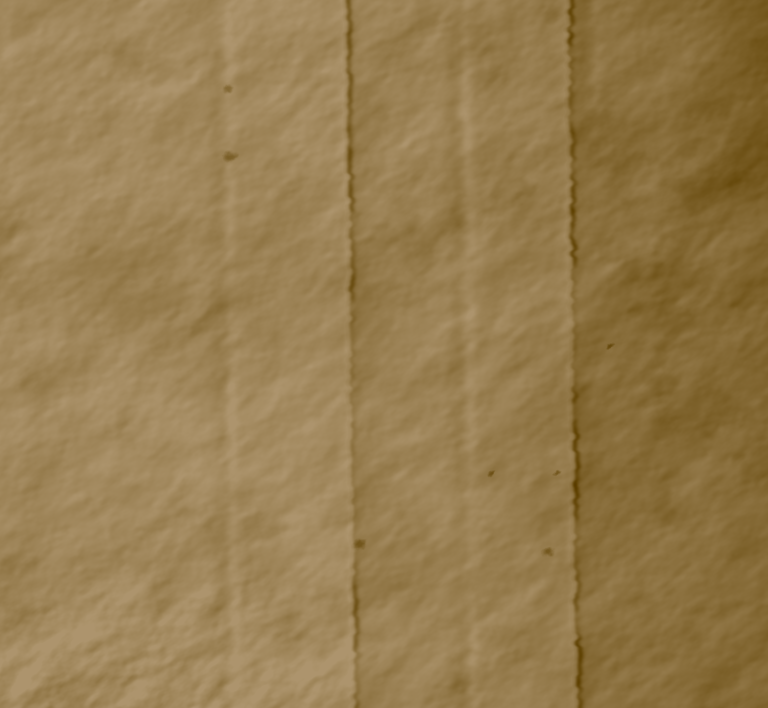
This texture is drawn by a Shadertoy shader. Its source:

```glsl
// Aged tan paper with soft vertical folds, mottled stains and fine raking relief.
#define SHADE_COLOR vec3(0.47, 0.36, 0.14)
#define LIGHT_COLOR vec3(0.63, 0.53, 0.36)
#define FOLD_LEAN 0.012
#define RELIEF_GAIN 1.5
#define STAIN_GAIN 1.0
#define SMUDGE_GAIN 0.24
#define FIBER_ANGLE 0.6
#define SPECK_CELLS 11.0
#define SPECK_SHARE 0.07
#define LIGHT_STEP vec2(-0.006, 0.005)

float hash(vec2 p) {
    vec3 q = fract(vec3(p.xyx) * 0.1031);
    q += dot(q, q.yzx + 33.33);
    return fract((q.x + q.y) * q.z);
}

float noise(vec2 p) {
    vec2 i = floor(p), f = fract(p);
    f = f * f * f * (f * (f * 6.0 - 15.0) + 10.0);
    return mix(mix(hash(i), hash(i + vec2(1, 0)), f.x),
               mix(hash(i + vec2(0, 1)), hash(i + vec2(1, 1)), f.x), f.y);
}

// Turns the frame so that its x axis points up at angle a.
mat2 rotation(float a) {
    return mat2(cos(a), -sin(a), sin(a), cos(a));
}

// Centred on zero.
float fbm(vec2 p) {
    float sum = 0.0, amp = 0.5;
    for (int i = 0; i < 4; i++) {
        sum += amp * (noise(p) - 0.5);
        p = rotation(0.6) * p * 2.03 + 17.3;
        amp *= 0.52;
    }
    return sum;
}

// Surface height, stretched along the slanted fibers.
float paperHeight(vec2 p) {
    vec2 q = rotation(FIBER_ANGLE) * p;
    return fbm(q * vec2(9.0, 16.0) + 40.0) + 0.3 * fbm(q * vec2(26.0, 40.0));
}

// Signed distance to a slightly leaning, ragged vertical line.
float foldDistance(vec2 p, float x, float ragged) {
    float wobble = 0.6 * noise(vec2(p.y * 45.0, x * 90.0)) + noise(vec2(p.y * 120.0, x * 70.0));
    return p.x - x - FOLD_LEAN * (1.0 - p.y) - ragged * (wobble - 0.8);
}

// Hard step: bright lip at left, broken dark line and fading shadow at right.
float stepFold(vec2 p, float x, float shadow) {
    float d = foldDistance(p, x, 0.005);
    float wear = smoothstep(0.3, 0.75, 0.6 * noise(vec2(p.y * 9.0, x * 50.0))
                                     + 0.4 * noise(vec2(p.y * 55.0, x * 80.0)));
    float side = smoothstep(-0.003, 0.003, d);
    float lip = 0.14 * exp(-abs(d + 0.007) / 0.005) * (1.0 - side);
    float line = (0.08 + 0.7 * wear) * exp(-pow((d - 0.003) / 0.0045, 2.0));
    float fade = 0.7 + 0.6 * noise(vec2(p.y * 8.0, x * 20.0));
    return lip - line - shadow * fade * side * exp(-max(d, 0.0) / 0.028);
}

// Soft ridge: pale crest beside a faint hollow.
float ridgeFold(vec2 p, float x) {
    float d = foldDistance(p, x, 0.005);
    float wear = 0.4 + 1.0 * noise(vec2(p.y * 13.0, x * 30.0));
    return wear * (0.2 * exp(-pow(d / 0.009, 2.0)) - 0.15 * exp(-pow((d + 0.018) / 0.012, 2.0)));
}

// Dark rising band with broken edges.
float stainBand(vec2 p, vec2 center, vec2 size) {
    vec2 q = rotation(0.4) * (p - center);
    q.y += 0.1 * fbm(p * 9.0);
    return exp(-dot(q / size, q / size)) * (0.7 + 2.0 * fbm(p * 18.0 + 5.0));
}

// Small dark patches where slanted noise peaks.
float smudges(vec2 p) {
    vec2 q = rotation(FIBER_ANGLE) * p;
    float cluster = smoothstep(-0.12, 0.12, fbm(p * 4.0 + 71.0));
    return cluster * smoothstep(0.05, 0.28, fbm(q * vec2(13.0, 21.0) + 90.0));
}

// Sparse small pits, one candidate per cell.
float specks(vec2 p) {
    vec2 cell = floor(p * SPECK_CELLS);
    vec2 center = 0.3 + 0.4 * vec2(hash(cell + 3.1), hash(cell + 8.7));
    vec2 q = rotation(FIBER_ANGLE) * (fract(p * SPECK_CELLS) - center);
    float size = mix(0.03, 0.07, hash(cell + 21.0));
    q += 0.13 * vec2(fbm(p * 60.0), fbm(p * 60.0 + 9.0));
    float body = 1.0 - smoothstep(0.2, 1.5, length(q / vec2(size * 1.7, size)));
    return body * step(hash(cell + 55.0), SPECK_SHARE);
}

void mainImage(out vec4 fragColor, in vec2 fragCoord) {
    vec2 p = fragCoord / iResolution.y;

    // Broad light falloff across the panels, darkest at upper right
    float tone = 1.01 - 0.10 * p.x;
    tone -= 0.16 * smoothstep(-0.004, 0.004, foldDistance(p, 0.49, 0.005));
    tone -= 0.21 * smoothstep(-0.004, 0.004, foldDistance(p, 0.803, 0.005));
    tone -= 0.24 * smoothstep(0.82, 1.08, p.x);
    tone -= 0.48 * smoothstep(0.9, 1.12, p.x) * smoothstep(0.35, 1.0, p.y);

    // Folds
    tone += stepFold(p, 0.49, 0.20) + stepFold(p, 0.803, 0.24);
    tone += ridgeFold(p, 0.322) + ridgeFold(p, 0.658);
    tone += 0.8 * ridgeFold(p, 0.842) * smoothstep(0.65, 0.9, p.y);

    // Stains
    vec2 grain = rotation(FIBER_ANGLE) * p;
    tone += STAIN_GAIN * (0.55 * fbm(p * 5.0 + 2.0) + 0.4 * fbm(grain * vec2(12.0, 20.0)));
    tone -= 0.30 * stainBand(p, vec2(0.55, 0.63), vec2(0.24, 0.03));
    tone -= 0.26 * stainBand(p, vec2(0.85, 0.33), vec2(0.16, 0.045));
    tone -= SMUDGE_GAIN * smudges(p);

    // Raking light, rougher toward the lower left
    float rough = 1.0 + 0.8 * smoothstep(0.3, 0.0, p.y) * smoothstep(0.6, 0.2, p.x);
    tone += RELIEF_GAIN * rough * (paperHeight(p) - paperHeight(p + LIGHT_STEP));
    tone -= 0.8 * specks(p);

    vec3 color = mix(SHADE_COLOR, LIGHT_COLOR, clamp(tone, -0.8, 1.3));
    fragColor = vec4(clamp(color, 0.0, 1.0), 1.0);
}
```
